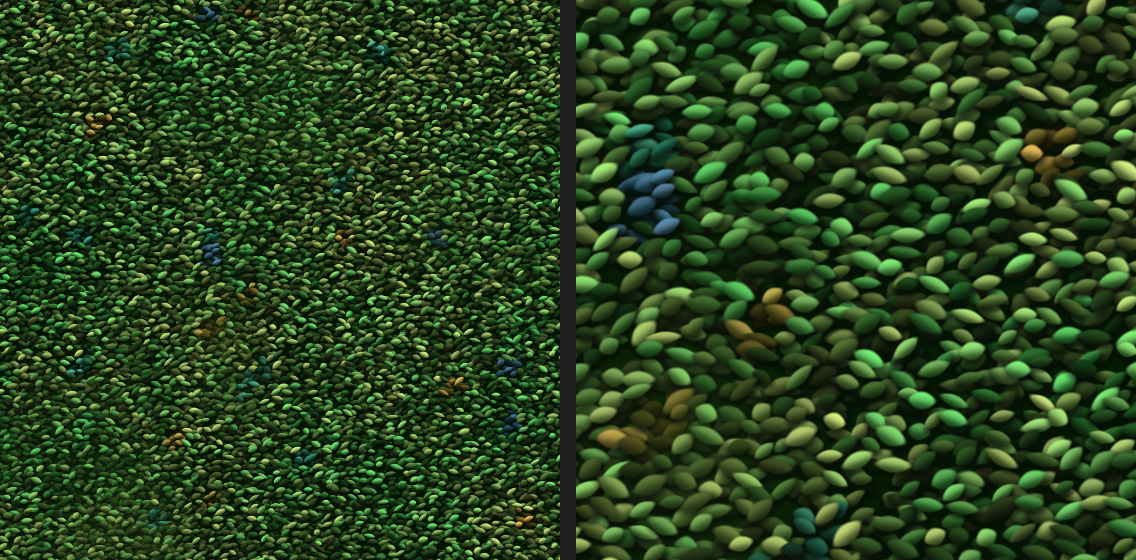
Left: the whole. Right: its middle third, enlarged.
Reproduce this texture procedurally as a Shadertoy shader.

```glsl
// Dense hedge of small overlapping leaves, lit from above, with drifting green and olive patches.

vec3 hash3(vec2 p) {
    vec3 q = fract(vec3(p.xyx) * vec3(0.1031, 0.1030, 0.0973));
    q += dot(q, q.yxz + 33.33);
    return fract((q.xxy + q.yzz) * q.zyx);
}

// Layered sines, roughly -1 to 1, for broad patches
float patches(vec2 p) {
    float sum = 0.0, amplitude = 0.5;
    for (int i = 0; i < 4; i++) {
        p = mat2(0.8, 0.6, -0.6, 0.8) * p + 1.7;
        sum += amplitude * sin(p.x + 1.3 * sin(p.y * 0.8)) * cos(p.y);
        p *= 1.9;
        amplitude *= 0.65;
    }
    return sum;
}

// Leaf tint: green to olive by patch, with rare clumps of teal, blue and ochre
vec3 leafTint(vec2 center, float pick) {
    float olive = clamp(0.48 + 0.5 * patches(center * 9.0) + 0.9 * (pick - 0.5), 0.0, 1.0);
    vec3 tint = mix(vec3(0.20, 0.63, 0.23), vec3(0.54, 0.66, 0.29), olive);
    vec3 clump = hash3(floor(center * 30.0 + 0.4 * pick) + 71.0);
    vec3 rare = clump.y < 0.45 ? vec3(0.10, 0.53, 0.43)
              : clump.y < 0.70 ? vec3(0.12, 0.32, 0.50) : vec3(0.62, 0.49, 0.15);
    return mix(tint, rare, 0.8 * step(0.965, clump.x));
}

// One layer of jittered leaves painted over the colour beneath
vec3 paintLeaves(vec3 color, vec2 uv, float seed, float light) {
    vec2 grid = vec2(52.0, 76.0);
    vec2 p = uv * grid + seed * vec2(0.37, 0.61);
    vec2 cell = floor(p);
    for (int j = 1; j >= -1; j--) {
        for (int i = -1; i <= 1; i++) {
            vec2 id = cell + vec2(i, j);
            vec3 place = hash3(id + seed * 19.0);
            vec3 look = hash3(id + seed * 43.0 + 200.0);
            vec2 center = id + 0.5 + 0.8 * (place.xy - 0.5);
            vec2 d = (p - center) * vec2(grid.y / grid.x, 1.0);

            float tilt = mix(-0.55, 0.8, place.z);
            mat2 turn = mat2(cos(tilt), -sin(tilt), sin(tilt), cos(tilt));
            vec2 size = vec2(mix(0.5, 0.9, look.x), mix(0.29, 0.48, look.y));
            vec2 q = turn * d / size;
            vec2 below = turn * (d + vec2(-0.06, 0.17)) / (size * 1.2);

            // Soft shadow under the leaf, then the leaf itself
            color *= 1.0 - 0.6 * smoothstep(1.2, 0.5, length(below));
            float shape = length(vec2(q.x, q.y * (1.0 + 0.45 * q.x * q.x)));
            float mask = smoothstep(1.1, 0.72, shape);
            float shade = mix(0.42, 1.15, smoothstep(-0.9, 0.7, q.y + 0.2 * q.x));
            float brightness = light * mix(0.3, 1.2, look.z) * shade;
            vec3 leaf = leafTint((center - seed * vec2(0.37, 0.61)) / grid, fract(look.x * 7.3));
            leaf = leaf * brightness + vec3(0.13, 0.07, 0.12) * smoothstep(0.45, 1.1, brightness);
            color = mix(color, leaf, mask);
        }
    }
    return color;
}

void mainImage(out vec4 fragColor, in vec2 fragCoord) {
    vec2 uv = fragCoord / iResolution.y;
    vec3 color = vec3(0.02, 0.10, 0.01);

    // Deep leaves are dim, front leaves are bright
    for (int i = 0; i < 3; i++) {
        color = paintLeaves(color, uv, float(i) + 1.0, 0.5 + 0.25 * float(i));
    }

    // Some broad areas lose contrast; shadows keep a green floor
    float haze = 0.3 * smoothstep(0.0, 0.8, patches(uv * 4.0 + 5.0));
    color = mix(color, vec3(0.17, 0.29, 0.10), haze);
    color = max(color, vec3(0.015, 0.07, 0.01));
    fragColor = vec4(color, 1.0);
}
```
